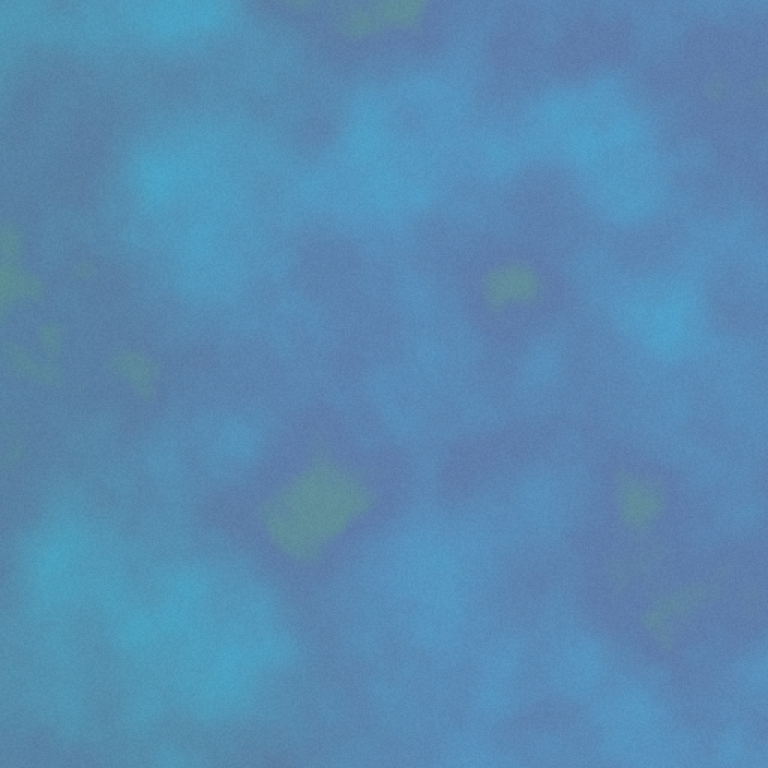
This texture is drawn by a Shadertoy shader. Its source:

```glsl
#define CLOUD_SCALE 5.2
#define OCTAVES 4
#define GRAIN_SCALE 512.0
#define GRAIN_STRENGTH 0.038
#define MOSS vec3(0.380, 0.556, 0.610)
#define SLATE vec3(0.366, 0.493, 0.672)
#define STEEL vec3(0.354, 0.533, 0.705)
#define AZURE vec3(0.338, 0.580, 0.748)
#define CYAN vec3(0.305, 0.640, 0.805)
#define TEAL_SHIFT vec3(-0.022, 0.008, -0.038)

// Sine-free hash to [0, 1)
float hash(vec2 cell) {
    vec3 p = fract(cell.xyx * 0.1031);
    p += dot(p, p.yzx + 33.33);
    return fract((p.x + p.y) * p.z);
}

// Value noise with quintic interpolation
float valueNoise(vec2 p) {
    vec2 cell = floor(p);
    vec2 f = fract(p);
    vec2 w = f * f * f * (f * (f * 6.0 - 15.0) + 10.0);
    float bottom = mix(hash(cell), hash(cell + vec2(1, 0)), w.x);
    float top = mix(hash(cell + vec2(0, 1)), hash(cell + vec2(1, 1)), w.x);
    return mix(bottom, top, w.y);
}

// Octaves are rotated against each other to hide the lattice
float clouds(vec2 p) {
    mat2 turn = mat2(0.8, 0.6, -0.6, 0.8);
    float sum = 0.0, weight = 0.5, total = 0.0;
    for (int i = 0; i < OCTAVES; i++) {
        p = turn * p + 17.3;
        sum += weight * valueNoise(p);
        total += weight;
        p *= 2.03;
        weight *= 0.5;
    }
    return sum / total;
}

// Mossy hollows, slate rims, then blue up to bright cyan
vec3 cloudColor(float height) {
    vec3 color = mix(MOSS, SLATE, smoothstep(0.18, 0.35, height));
    color = mix(color, STEEL, smoothstep(0.35, 0.56, height));
    color = mix(color, AZURE, smoothstep(0.50, 0.70, height));
    return mix(color, CYAN, smoothstep(0.64, 0.90, height));
}

void mainImage(out vec4 fragColor, in vec2 fragCoord) {
    vec2 uv = fragCoord / iResolution.y;
    vec3 color = cloudColor(clouds(uv * CLOUD_SCALE));

    // Broad drift towards teal on the left
    float drift = uv.x + 0.3 * (valueNoise(uv * 2.0 + 41.0) - 0.5);
    color += TEAL_SHIFT * (1.0 - smoothstep(0.1, 0.6, drift));

    // Fine grain, mostly in brightness with a little colour
    vec2 grainPos = uv * GRAIN_SCALE + 0.5;
    float grain = valueNoise(grainPos) - 0.5;
    float tint = valueNoise(grainPos + 91.0) - 0.5;
    color += GRAIN_STRENGTH * (grain + 0.5 * tint * vec3(1.0, 0.0, -1.0));

    fragColor = vec4(color, 1.0);
}
```
